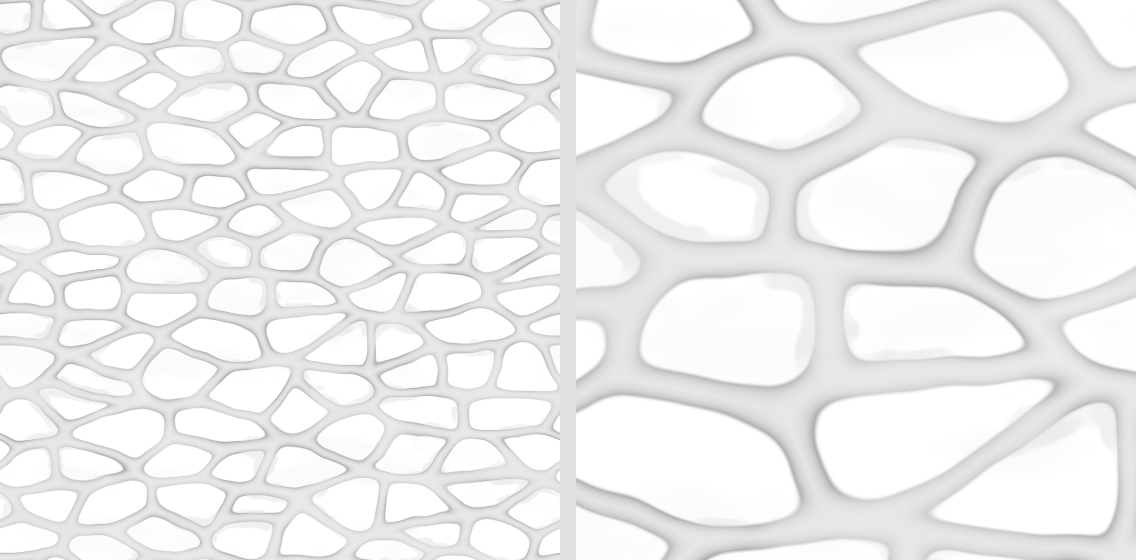
Left, the full canvas; right, a detail of the centre.
Reproduce this texture map procedurally as a Shadertoy shader.

```glsl
// Seamless dry-stone wall: pale flat stones in grey mortar with pencil-like rims.
// A wrapped, staggered Voronoi grid gives the joints; soft-minimum distances
// round the corners, and wrapped noise bends, widens and smears the edges.

const vec2 GRID = vec2(8.0, 14.0); // stones per tile; even row count for the stagger

float hash(vec2 p) {
    return fract(sin(dot(p, vec2(127.1, 311.7))) * 43758.5453);
}

// Value noise repeating after freq cells
float noise(vec2 uv, vec2 freq, float seed) {
    vec2 p = uv * freq, i = floor(p), f = p - i;
    f = f * f * (3.0 - 2.0 * f);
    vec2 a = mod(i, freq) + seed, b = mod(i + 1.0, freq) + seed;
    return mix(mix(hash(a), hash(vec2(b.x, a.y)), f.x),
               mix(hash(vec2(a.x, b.y)), hash(b), f.x), f.y);
}

float fbm(vec2 uv, vec2 freq, float seed) {
    float sum = 0.0, amp = 0.533;
    for (int i = 0; i < 4; i++) {
        sum += amp * noise(uv, freq, seed + float(i) * 17.0);
        freq *= 2.0;
        amp *= 0.5;
    }
    return sum;
}

// Jittered stone centre in grid units, odd rows shifted by half a stone
vec2 stoneCentre(vec2 id) {
    vec2 w = mod(id, GRID);
    vec2 jitter = vec2(hash(w + 3.0), hash(w + 41.0)) - 0.5;
    return id + 0.5 + vec2(0.5 * mod(w.y, 2.0), 0.0) + 0.86 * jitter;
}

// Rounded distance to the joint in canvas units; also returns the stone's cell
float jointDistance(vec2 uv, out vec2 stone) {
    vec2 p = uv * GRID, base = floor(p), nearest = vec2(0.0);
    float best = 1e5;
    stone = base;
    for (int y = -2; y <= 2; y++)
    for (int x = -2; x <= 2; x++) {
        vec2 id = base + vec2(x, y);
        vec2 r = stoneCentre(id) - p;
        if (dot(r, r) < best) {
            best = dot(r, r);
            nearest = r;
            stone = id;
        }
    }
    float sum = 0.0;
    for (int y = -2; y <= 2; y++)
    for (int x = -2; x <= 2; x++) {
        if (x == 0 && y == 0) continue;
        vec2 r = stoneCentre(stone + vec2(x, y)) - p;
        vec2 n = normalize(r - nearest);
        float d = dot(0.5 * (r + nearest), n) / length(n * GRID);
        sum += exp(-180.0 * d);
    }
    stone = mod(stone, GRID);
    return -log(sum) / 180.0;
}

void mainImage(out vec4 fragColor, in vec2 fragCoord) {
    vec2 uv = fragCoord / iResolution.xy;
    float pixel = 1.0 / iResolution.y;

    // Gently bent joints with a little fine wobble
    vec2 bend = vec2(noise(uv, vec2(9.0, 14.0), 5.0), noise(uv, vec2(11.0, 16.0), 23.0)) - 0.5;
    vec2 wobble = vec2(noise(uv, vec2(38.0), 61.0), noise(uv, vec2(38.0), 83.0)) - 0.5;
    vec2 stone;
    float d = jointDistance(uv + 0.016 * bend + 0.004 * wobble, stone);

    // Signed distance to the stone's rim, positive inside the stone
    float inset = 0.0045 + 0.004 * fbm(uv, vec2(12.0, 18.0), 101.0) + 0.002 * hash(stone + 7.0);
    float e = d - inset;
    float w = max(0.0013, 0.7 * pixel);

    // Mortar, mottled and slightly lighter in places
    float mortar = 1.0 - smoothstep(0.0, 2.0 * w, e);
    float tone = 0.07 + 0.035 * fbm(uv, vec2(16.0, 22.0), 137.0);

    // Ragged pale smears that creep onto some stones
    float patchy = smoothstep(0.48, 0.72, fbm(uv, vec2(13.0, 17.0), 171.0));
    float reach = patchy * (0.004 + 0.012 * fbm(uv, vec2(30.0, 40.0), 193.0));
    float smear = patchy * (1.0 - smoothstep(reach - 0.002, reach + w, e));

    // Rim line: crisp towards the stone, fading slowly into the mortar
    float rim = e > 0.0 ? exp(-e * e / (w * w)) : exp(e / 0.003);
    float pressure = 0.4 + 0.6 * smoothstep(0.25, 0.75, noise(uv, vec2(17.0, 23.0), 211.0));
    pressure *= (0.8 + 0.4 * hash(stone + 29.0)) * (1.0 - 0.35 * patchy);

    // Faint brushing on the stone faces
    float brushing = 0.016 * smoothstep(0.5, 0.75, fbm(uv, vec2(10.0, 20.0), 233.0));

    float shade = 1.0 - brushing * (1.0 - mortar);
    shade -= max(tone * mortar, 0.06 * smear);
    shade -= 0.2 * pressure * rim;
    fragColor = vec4(vec3(clamp(shade, 0.0, 1.0)), 1.0);
}
```
